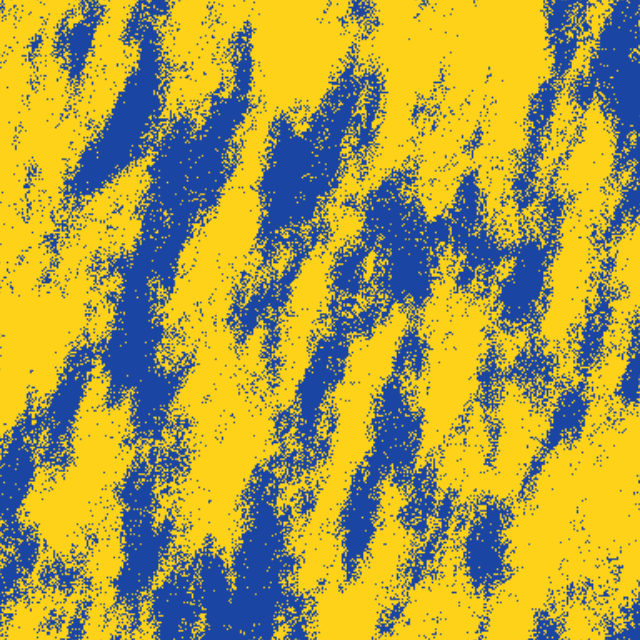
Write a WebGL 1 fragment shader that draws this texture.

```glsl
precision highp float;
// Two-tone grainy camouflage: slanted blue streaks dissolving into yellow.
// Stretched gradient noise plus random grain is thresholded on a grid of
// square cells, and neighbouring cells are blended with a soft box filter.

uniform vec2 u_resolution;

float hash(vec2 p) {
    vec3 q = fract(p.xyx * vec3(0.1031, 0.1030, 0.0973));
    q += dot(q, q.yzx + 33.33);
    return fract((q.x + q.y) * q.z);
}

// Dot product of a random unit gradient with the offset from its lattice point
float slope(vec2 lattice, vec2 offset) {
    float angle = 6.2832 * hash(lattice + 57.0);
    return dot(vec2(cos(angle), sin(angle)), offset);
}

float gradientNoise(vec2 p) {
    vec2 i = floor(p), f = fract(p);
    vec2 e = vec2(1.0, 0.0);
    vec2 s = f * f * f * (f * (f * 6.0 - 15.0) + 10.0);
    float low = mix(slope(i, f), slope(i + e, f - e), s.x);
    float high = mix(slope(i + e.yx, f - e.yx), slope(i + 1.0, f - 1.0), s.x);
    return mix(low, high, s.y);
}

// Streaks lean right towards the top; finer octaves are less stretched
float streaks(vec2 p) {
    float lean = 0.31;
    vec2 across = vec2(cos(lean), -sin(lean));
    vec2 along = vec2(sin(lean), cos(lean));
    vec2 q = vec2(dot(p, across) * 10.0, dot(p, along) * 3.2) + 20.0;
    float sum = 0.0, amplitude = 0.95;
    for (int octave = 0; octave < 5; octave++) {
        sum += amplitude * gradientNoise(q);
        q = q * vec2(1.9, 2.2) + vec2(13.7, 7.3);
        amplitude *= 0.61;
    }
    return sum;
}

// 1 for a blue cell, 0 for a yellow one; logistic grain leaves stray specks
float blueCell(vec2 cell, float cellCount) {
    float h = clamp(hash(cell + 311.0), 0.001, 0.999);
    float grain = 0.072 * log(h / (1.0 - h));
    return step(0.105, streaks((cell + 0.5) / cellCount) + grain);
}

void main() {
    float cellCount = 384.0;
    float pixelWidth = cellCount / min(u_resolution.x, u_resolution.y);
    vec2 p = gl_FragCoord.xy * pixelWidth;

    // Box filter, at least one cell wide, around the nearest grid corner
    float filterWidth = max(pixelWidth, 1.0);
    vec2 corner = floor(p + 0.5);
    vec2 cover = clamp((p - corner) / filterWidth + 0.5, 0.0, 1.0);
    float blueShare = 0.0;
    for (int y = 0; y < 2; y++) {
        for (int x = 0; x < 2; x++) {
            vec2 side = vec2(float(x), float(y));
            vec2 weight = mix(1.0 - cover, cover, side);
            blueShare += weight.x * weight.y * blueCell(corner + side - 1.0, cellCount);
        }
    }

    vec3 yellow = vec3(1.0, 0.825, 0.10);
    vec3 blue = vec3(0.10, 0.27, 0.64);
    gl_FragColor = vec4(mix(yellow, blue, blueShare), 1.0);
}
```
